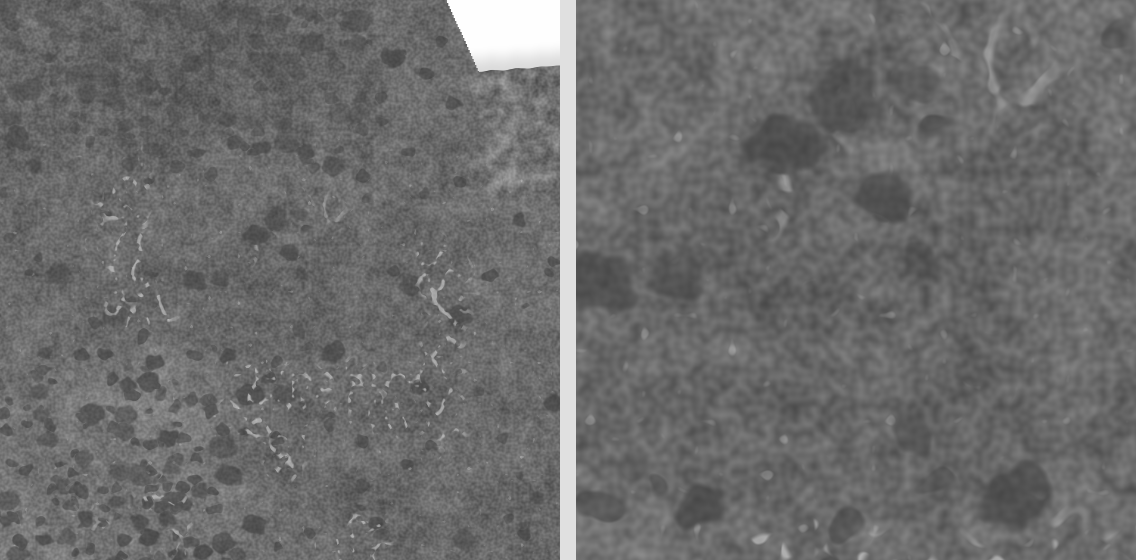
Left, the full canvas; right, a detail of the centre.
Reproduce this texture procedurally as a Shadertoy shader.

```glsl
vec2 hash2(vec2 p) {
    vec3 q = fract(p.xyx * vec3(0.1031, 0.1030, 0.0973));
    q += dot(q, q.yzx + 33.33);
    return fract((q.xx + q.yz) * q.zy);
}

float gradientAt(vec2 cell, vec2 offset) {
    float angle = 6.2832 * hash2(cell).x;
    return dot(vec2(cos(angle), sin(angle)), offset);
}

float gradientNoise(vec2 p) {
    vec2 i = floor(p), f = p - i;
    vec2 w = f * f * f * (f * (f * 6.0 - 15.0) + 10.0);
    vec2 e = vec2(0.0, 1.0);
    float low = mix(gradientAt(i, f), gradientAt(i + e.yx, f - e.yx), w.x);
    float high = mix(gradientAt(i + e.xy, f - e.xy), gradientAt(i + e.yy, f - e.yy), w.x);
    return mix(low, high, w.y);
}

float below(float edge, float width, float x) {
    return 1.0 - smoothstep(edge - width, edge + width, x);
}

float upperField(vec2 p) {
    return (1.0 - below(0.74, 0.08, p.y)) * below(0.66, 0.08, p.x);
}

float lowerField(vec2 p) {
    return below(0.34, 0.08, p.y) * below(0.42, 0.16, p.x);
}

// Rounded dark crowns, crowded in the two fields and sparse elsewhere
float crowns(vec2 p, float scale, float seed) {
    vec2 warp = vec2(gradientNoise(p * 55.0 + seed), gradientNoise(p * 55.0 + seed + 40.0));
    vec2 q = p * scale + warp * scale * 0.009;
    vec2 cell = floor(q);
    float cover = 0.0;
    for (int y = -1; y <= 1; y++) {
        for (int x = -1; x <= 1; x++) {
            vec2 id = cell + vec2(x, y);
            vec2 place = hash2(id + seed);
            vec2 kind = hash2(id + seed + 71.0);
            vec2 centre = id + 0.15 + 0.7 * place;
            vec2 home = centre / scale;
            float density = 0.07 + 0.48 * upperField(home) + 0.42 * lowerField(home);
            float radius = mix(0.24, 0.47, kind.y);
            vec2 stretch = vec2(mix(0.8, 1.05, place.y), mix(0.95, 1.25, place.x));
            float shape = below(radius, 0.07, length((q - centre) * stretch));
            float strength = mix(0.6, 1.0, fract(kind.y * 7.3));
            strength *= 1.0 - 0.3 * upperField(home);
            cover = max(cover, shape * strength * step(kind.x, density));
        }
    }
    return cover;
}

// Broken pale threads gathered in loose clusters
float flecks(vec2 p) {
    vec2 q = p * vec2(1.0, 0.75);
    float thread = below(0.07, 0.045, abs(gradientNoise(q * 24.0 + 9.0)));
    float gaps = smoothstep(0.0, 0.22, gradientNoise(p * 78.0 + 5.0));
    float cluster = smoothstep(0.08, 0.26, gradientNoise(q * 7.0 + 23.0));
    float region = below(0.72, 0.06, p.y) * below(0.84, 0.05, p.x) * smoothstep(0.08, 0.22, p.x);
    return thread * gaps * cluster * region;
}

float grain(vec2 p) {
    return 0.095 * gradientNoise(p * 180.0)
         + 0.075 * gradientNoise(p * 84.0 + 17.0)
         + 0.065 * gradientNoise(p * 36.0 + 31.0);
}

float ground(vec2 p) {
    float broad = 0.055 * gradientNoise(p * 5.0 + 3.0) + 0.06 * gradientNoise(p * 13.0 + 8.0);
    float rough = smoothstep(0.8, 0.9, p.x) * smoothstep(0.6, 0.68, p.y);
    float patches = 0.03 + 0.17 * gradientNoise(p * 30.0 + 50.0) + 0.1 * gradientNoise(p * 65.0);
    return 0.418 + broad + 0.045 * lowerField(p) - 0.02 * upperField(p) + rough * patches;
}

float halfPlane(vec2 p, vec2 origin, vec2 normal) {
    return dot(p - origin, normalize(normal));
}

void mainImage(out vec4 fragColor, in vec2 fragCoord) {
    vec2 uv = fragCoord / iResolution.xy;
    float fine = grain(uv);
    float tone = ground(uv) + fine;

    // Crowns flatten the grain beneath them
    float crown = max(crowns(uv, 21.0, 13.0), 0.9 * crowns(uv, 36.0, 57.0));
    tone = mix(tone, 0.295 + 0.35 * fine, 0.9 * crown);

    // Pale threads and scattered dots
    float fleckTone = 0.69 + 0.5 * fine;
    tone = mix(tone, fleckTone, 0.9 * flecks(uv));
    float dots = smoothstep(0.42, 0.58, gradientNoise(uv * 95.0 + 61.0));
    tone += 0.12 * dots * below(0.75, 0.1, uv.y) * (1.0 - crown);

    // Blank corner with a stepped side and a shaded lower edge
    vec2 corner = vec2(0.855, 0.872);
    vec2 stepped = vec2(uv.x, (floor(uv.y * 190.0) + 0.5) / 190.0);
    float side = halfPlane(stepped, corner, vec2(0.128, 0.058));
    float base = halfPlane(uv, corner, vec2(-0.076, 1.0));
    base += 0.004 * gradientNoise(vec2(uv.x * 45.0, 2.0));
    float blank = smoothstep(-0.001, 0.001, min(side, base));
    float paper = mix(0.86, 0.995, smoothstep(0.0, 0.045, base));
    tone = mix(tone, paper, blank);

    fragColor = vec4(vec3(clamp(tone, 0.0, 1.0)), 1.0);
}
```
